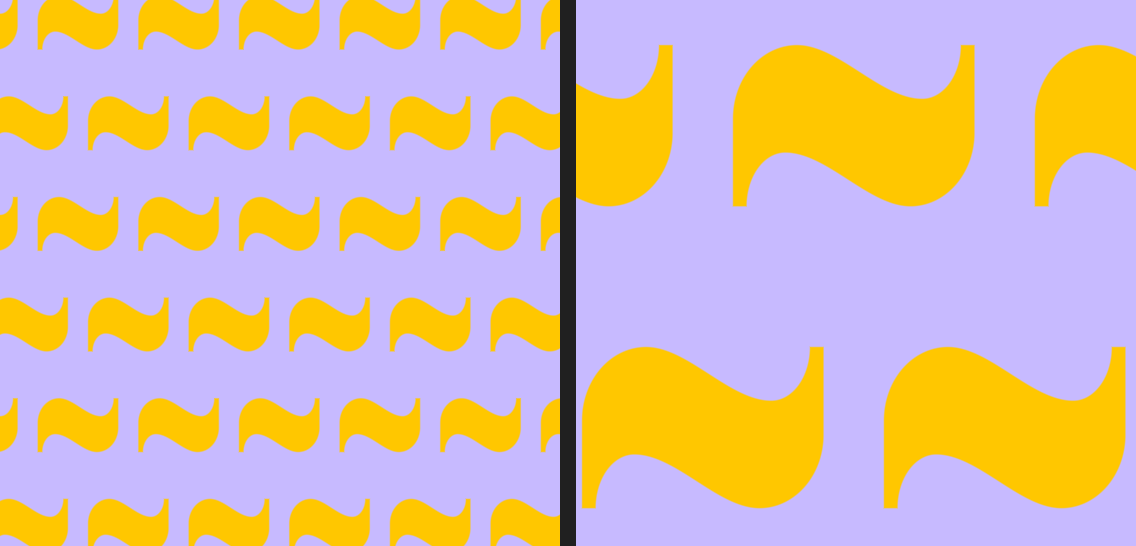
Left: the whole. Right: its middle third, enlarged.
Reproduce this pattern procedurally as a Shadertoy shader.

```glsl
#define REPEATS_ACROSS 5.565
#define FIRST_CENTER vec2(0.775, -0.225)
#define ROW_SHIFT 0.5
#define HALF_SIZE vec2(0.4, 0.267)
#define CREST_X -0.188
#define SHOULDER_Y 0.024
#define NOTCH vec2(0.227, 0.089)
#define TIP_WIDTH 0.045
#define GROUND_COLOR vec3(0.78, 0.73, 1.0)
#define WAVE_COLOR vec3(1.0, 0.78, 0.0)

// Approximate signed distance to an ellipse, for the first quadrant
float quarterEllipse(vec2 q, vec2 radii) {
    q = max(q, 1e-3);
    float k = length(q / radii);
    return k * (k - 1.0) / length(q / (radii * radii));
}

// Signed distance to the upper outline, negative below it
float upperEdge(vec2 p) {
    // Rounded shoulder running down into a straight side
    if (p.x < CREST_X) {
        vec2 radii = vec2(HALF_SIZE.x + CREST_X, HALF_SIZE.y - SHOULDER_Y);
        return quarterEllipse(vec2(CREST_X - p.x, p.y - SHOULDER_Y), radii);
    }
    // Hollow rising to the thin tip
    if (p.x > NOTCH.x) {
        vec2 radii = vec2(HALF_SIZE.x - TIP_WIDTH - NOTCH.x, HALF_SIZE.y - NOTCH.y);
        return -quarterEllipse(vec2(p.x - NOTCH.x, HALF_SIZE.y - p.y), radii);
    }
    // S-curve from crest to hollow
    float span = NOTCH.x - CREST_X;
    float drop = HALF_SIZE.y - NOTCH.y;
    float t = (p.x - CREST_X) / span;
    float height = HALF_SIZE.y - drop * t * t * (3.0 - 2.0 * t);
    float slope = 6.0 * t * (1.0 - t) * drop / span;
    return (p.y - height) / sqrt(1.0 + slope * slope);
}

// The wave is unchanged by a half turn, so one outline serves both sides
float waveDistance(vec2 p) {
    vec2 box = abs(p) - HALF_SIZE;
    return max(max(upperEdge(p), upperEdge(-p)), max(box.x, box.y));
}

void mainImage(out vec4 fragColor, in vec2 fragCoord) {
    // Cell units, measured from the upper left corner
    float pixel = REPEATS_ACROSS / iResolution.x;
    vec2 p = (fragCoord - vec2(0.0, iResolution.y)) * pixel - FIRST_CENTER;

    // Staggered rows
    float row = floor(p.y + 0.5);
    p.x -= ROW_SHIFT * mod(row, 2.0);
    p = fract(p + 0.5) - 0.5;

    float ink = 1.0 - smoothstep(-pixel, pixel, waveDistance(p));
    fragColor = vec4(mix(GROUND_COLOR, WAVE_COLOR, ink), 1.0);
}
```
